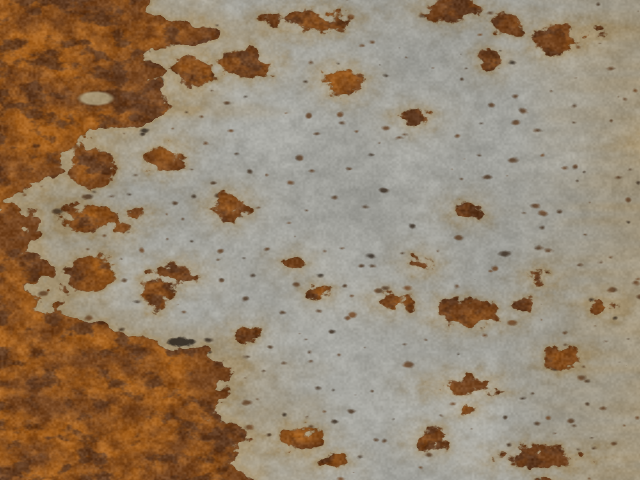
A WebGL 1 fragment shader for this texture:

```glsl
precision highp float;
uniform vec2 u_resolution;

#define GREY vec3(0.635, 0.635, 0.612)
#define TAN vec3(0.635, 0.565, 0.435)
#define RUST vec3(0.465, 0.280, 0.135)
#define DARK_RUST vec3(0.345, 0.215, 0.130)
#define ORANGE vec3(0.660, 0.385, 0.110)
#define SOOT vec3(0.17, 0.14, 0.11)
#define HALO_WIDTH 0.017
#define RAGGED 0.045
#define SPOT_DENSITY 0.34
#define SPECK_DENSITY 0.42

float hash(vec2 p) {
  vec3 q = fract(vec3(p.xyx) * 0.1031);
  q += dot(q, q.yzx + 33.33);
  return fract((q.x + q.y) * q.z);
}

float noise(vec2 p) {
  vec2 i = floor(p), f = fract(p);
  f = f * f * (3.0 - 2.0 * f);
  return mix(mix(hash(i), hash(i + vec2(1, 0)), f.x),
             mix(hash(i + vec2(0, 1)), hash(i + vec2(1, 1)), f.x), f.y);
}

float fbm(vec2 p) {
  float sum = 0.0, amp = 0.533;
  for (int i = 0; i < 4; i++) {
    sum += amp * noise(p);
    p = mat2(1.6, 1.2, -1.2, 1.6) * p + 17.3;
    amp *= 0.5;
  }
  return sum;
}

float bump(float x, float center, float width) {
  float k = (x - center) / width;
  return exp(-k * k);
}

float ellipse(vec2 p, vec2 center, vec2 radius) {
  return (length((p - center) / radius) - 1.0) * min(radius.x, radius.y);
}

// Jittered grid of flattened dots with random sizes
float scatter(vec2 p, float cell, float density, vec2 sizes, float seed) {
  vec2 base = floor(p / cell);
  float d = 1.0;
  for (int j = -1; j <= 1; j++) {
    for (int i = -1; i <= 1; i++) {
      vec2 id = base + vec2(float(i), float(j)) + seed;
      vec2 jitter = vec2(hash(id + 3.1), hash(id + 7.7));
      float size = mix(sizes.x, sizes.y, pow(hash(id + 11.9), 2.0));
      vec2 radius = size * vec2(1.0 + 0.7 * hash(id + 23.4), 0.85);
      float spot = ellipse(p, (id - seed + jitter) * cell, radius);
      d = min(d, hash(id + 41.3) < density ? spot : 1.0);
    }
  }
  return d;
}

// Right-hand limit of the corroded sheet at height y
float rustEdge(float y) {
  float upper = 0.26 * smoothstep(0.56, 0.81, y)
              + 0.12 * bump(y, 0.93, 0.03) + 0.11 * bump(y, 0.765, 0.018);
  float lower = 0.08 * (1.0 - smoothstep(0.36, 0.52, y))
              + 0.33 * (1.0 - smoothstep(0.24, 0.37, y))
              + 0.05 * (1.0 - smoothstep(0.03, 0.20, y));
  return 0.045 + upper + lower;
}

// Largest blisters, which anchor the composition
float blisters(vec2 p) {
  float d = ellipse(p, vec2(0.642, 0.958), vec2(0.063, 0.022));
  d = min(d, ellipse(p, vec2(0.938, 0.982), vec2(0.049, 0.021)));
  d = min(d, ellipse(p, vec2(1.155, 0.920), vec2(0.038, 0.030)));
  d = min(d, ellipse(p, vec2(0.715, 0.832), vec2(0.042, 0.030)));
  d = min(d, ellipse(p, vec2(0.509, 0.866), vec2(0.052, 0.026)));
  d = min(d, ellipse(p, vec2(0.403, 0.852), vec2(0.039, 0.038)));
  d = min(d, ellipse(p, vec2(0.186, 0.653), vec2(0.046, 0.042)));
  d = min(d, ellipse(p, vec2(0.344, 0.665), vec2(0.035, 0.028)));
  d = min(d, ellipse(p, vec2(0.477, 0.569), vec2(0.037, 0.027)));
  d = min(d, ellipse(p, vec2(0.191, 0.545), vec2(0.047, 0.025)));
  d = min(d, ellipse(p, vec2(0.186, 0.430), vec2(0.045, 0.038)));
  d = min(d, ellipse(p, vec2(0.326, 0.394), vec2(0.027, 0.035)));
  d = min(d, ellipse(p, vec2(0.981, 0.345), vec2(0.063, 0.026)));
  d = min(d, ellipse(p, vec2(0.967, 0.196), vec2(0.049, 0.018)));
  d = min(d, ellipse(p, vec2(1.128, 0.047), vec2(0.066, 0.018)));
  return min(d, ellipse(p, vec2(0.620, 0.087), vec2(0.042, 0.023)));
}

void main() {
  vec2 p = gl_FragCoord.xy / u_resolution.y;
  float aa = 1.5 / u_resolution.y;
  float coarse = fbm(p * vec2(14.0, 20.0)) - 0.5;
  float fine = fbm(p * vec2(42.0, 55.0) + 5.0) - 0.5;

  // Signed distance to all rust
  float sheet = 0.6 * (p.x - rustEdge(p.y)) + 0.11 * coarse + RAGGED * fine;
  sheet = max(sheet, -ellipse(p, vec2(0.20, 0.795), vec2(0.035, 0.014)));
  float spots = min(blisters(p), scatter(p, 0.125, SPOT_DENSITY, vec2(0.011, 0.026), 5.0));
  float d = min(sheet, spots + RAGGED * fine);
  float specks = scatter(p, 0.038, SPECK_DENSITY, vec2(0.0012, 0.0055), 60.0) + 0.008 * fine;

  // Weathered metal: cool middle, warm margins, faint streaks
  float grain = noise(p * 210.0) - 0.5;
  float streak = noise(p * vec2(5.0, 65.0));
  float warmth = 0.75 * smoothstep(1.02, 1.36, p.x + 0.12 * coarse) * (0.55 + 0.6 * streak);
  warmth += 0.55 * (1.0 - smoothstep(0.0, 0.17, sheet));
  warmth += 0.85 * exp(-max(d, 0.0) / HALO_WIDTH);
  vec3 color = mix(GREY, TAN, clamp(warmth, 0.0, 1.0));
  color += 0.10 * (fbm(p * 7.0 + 31.0) - 0.5) + 0.10 * fine + 0.05 * grain;
  color = mix(color, mix(SOOT, RUST, noise(p * 30.0)), 0.8 * smoothstep(aa, -aa, specks));

  // Rust: orange drifts, dark flakes and a darker rim
  float drifts = bump(p.y, 0.91, 0.06) + bump(p.y, 0.72, 0.07)
               + bump(p.y, 0.41, 0.05) + bump(p.y, 0.26, 0.05);
  float inSheet = smoothstep(0.0, 0.06, -sheet);
  float glow = 0.28 + 1.9 * coarse + 1.2 * fine + 0.30 * drifts * inSheet;
  vec3 rust = mix(RUST, ORANGE, clamp(glow, 0.0, 0.9));
  rust = mix(rust, DARK_RUST, smoothstep(0.48, 0.72, fbm(p * vec2(28.0, 45.0) + 70.0)) * 0.8);
  rust = mix(rust, DARK_RUST, 0.55 * exp(-abs(d) / 0.005));
  rust += 0.14 * fine + 0.09 * grain;
  color = mix(color, rust, smoothstep(aa, -aa, d));

  // Charred nick on the lower rim
  float nick = ellipse(p, vec2(0.380, 0.286), vec2(0.024, 0.009)) + 0.02 * fine;
  color = mix(color, SOOT, 0.85 * smoothstep(aa, -aa, nick));
  gl_FragColor = vec4(clamp(color, 0.0, 1.0), 1.0);
}
```
